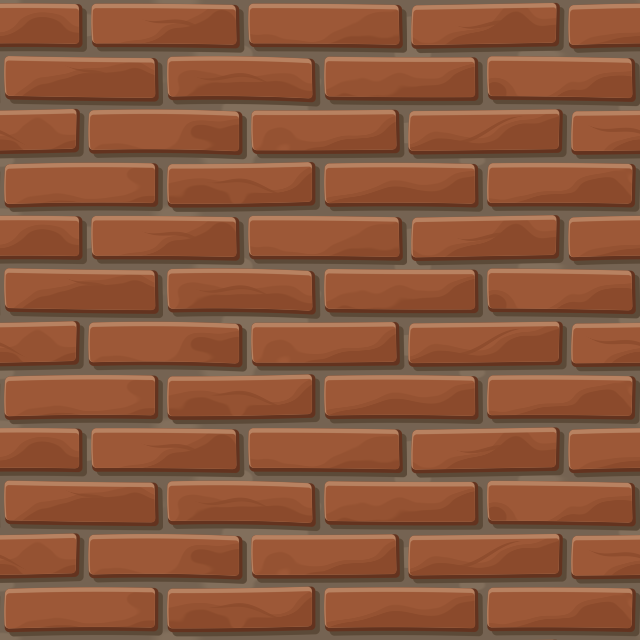
Reproduce this texture procedurally as a three.js fragment shader.

```glsl
varying vec2 vUv;

// Lengths are in row pitches
const float ROWS = 12.06;
const float COLS = 4.0;
const float REPEAT = 4.0;
const float ROW_START = 0.027;
const float ODD_SHIFT = 0.063;
const float EVEN_SHIFT = 1.648;
const vec2 CENTER = vec2(1.468, 0.46);
const vec2 LONG_HALF = vec2(1.452, 0.41);
const vec2 SHORT_HALF = vec2(1.397, 0.41);
const vec2 LIT_RIM = vec2(0.026, 0.085);
const vec2 DARK_RIM = vec2(0.065, 0.072);
const vec2 SHADOW_OFFSET = vec2(0.085, 0.08);
const float CORNER = 0.085;
const float SOFT = 0.013;
const float TONE_SOFT = 0.025;

const vec3 MORTAR = vec3(0.46, 0.39, 0.32);
const vec3 MORTAR_LIGHT = vec3(0.51, 0.435, 0.36);
const vec3 SHADOW = vec3(0.36, 0.29, 0.22);
const vec3 DARK_EDGE = vec3(0.39, 0.20, 0.12);
const vec3 LIT_EDGE = vec3(0.72, 0.51, 0.38);
const vec3 FACE_LIGHT = vec3(0.615, 0.345, 0.215);
const vec3 FACE_MID = vec3(0.585, 0.322, 0.195);
const vec3 FACE_DARK = vec3(0.545, 0.292, 0.172);

float hash(vec2 p) {
  vec3 h = fract(vec3(p.xyx) * 0.1031);
  h += dot(h, h.yzx + 33.33);
  return fract((h.x + h.y) * h.z);
}

// Value noise that wraps vertically every eight cells
float corner(vec2 i) {
  return hash(vec2(i.x, mod(i.y, 8.0)) + 7.0);
}

float noise(vec2 p) {
  vec2 i = floor(p);
  vec2 f = fract(p);
  f = f * f * (3.0 - 2.0 * f);
  return mix(mix(corner(i), corner(i + vec2(1, 0)), f.x),
             mix(corner(i + vec2(0, 1)), corner(i + vec2(1, 1)), f.x), f.y);
}

// Coverage of a rounded box between two corners
float boxMask(vec2 p, vec2 lo, vec2 hi, float radius) {
  vec2 d = abs(p - 0.5 * (lo + hi)) - 0.5 * (hi - lo) + radius;
  float dist = length(max(d, 0.0)) + min(max(d.x, d.y), 0.0) - radius;
  return 1.0 - smoothstep(-SOFT, SOFT, dist);
}

// Gives each brick a slightly tilted, bowed outline
vec2 bend(vec2 p, vec2 id) {
  float tilt = (hash(id + 11.0) - 0.5) * 0.036;
  float bow = (hash(id + 23.0) - 0.3) * 0.022;
  float lean = (hash(id + 37.0) - 0.5) * 0.05;
  p.y -= tilt * p.x + bow * (p.x * p.x - 1.0);
  p.x += lean * p.y - 0.12 * p.y * p.y * step(p.x, 0.0);
  return p;
}

// Flat tones with wavy borders, and a tapered crease on some bricks
vec3 faceColor(vec2 f, vec2 id) {
  float seed = hash(id + 51.0);
  vec2 drift = id * 9.0 + seed * 5.0;
  float wave = noise(vec2(f.x * 1.8, f.y * 0.9) + drift) - 0.5;
  float ripple = noise(vec2(f.x * 4.0, f.y * 1.3) + drift + 40.0) - 0.5;
  float shade = 0.3 * f.x + 0.55 * f.y + 1.0 * wave + 0.22 * ripple;
  vec3 color = mix(FACE_LIGHT, FACE_MID, smoothstep(-TONE_SOFT, TONE_SOFT, shade - 0.02));
  color = mix(color, FACE_DARK, smoothstep(-TONE_SOFT, TONE_SOFT, shade - 0.24));

  float t = f.x - (hash(id + 67.0) - 0.5) * 0.7;
  float slope = (hash(id + 83.0) - 0.5) * 3.0;
  float path = slope * t + 0.18 * sin(t * 6.0 + seed * 6.0);
  float width = 0.09 * (1.0 - t * t / 0.25);
  float crease = smoothstep(-0.03, 0.03, width - abs(f.y - path));
  return mix(color, FACE_DARK, crease * step(0.4, seed) * 0.8);
}

void main() {
  vec2 g = vec2(vUv.x, 1.0 - vUv.y) * ROWS - vec2(0.0, ROW_START);

  // Brick layout: staggered rows, long and short bricks in turn
  float row = mod(floor(g.y), REPEAT);
  float shift = mix(EVEN_SHIFT, ODD_SHIFT, mod(row, 2.0));
  float pitch = ROWS / COLS;
  float x = (g.x - shift) / pitch;
  vec2 id = vec2(mod(floor(x), COLS), row);
  float isShort = mod(id.x + 1.0 - step(0.5, row), 2.0);
  vec2 halfSize = mix(LONG_HALF, SHORT_HALF, isShort);
  vec2 local = vec2(fract(x) * pitch, fract(g.y)) - CENTER;
  vec2 p = bend(local, id);

  // Mortar with pale smears
  float smear = noise(vec2(g.x * 0.9, g.y * 2.0));
  vec3 color = mix(MORTAR, MORTAR_LIGHT, smoothstep(0.64, 0.69, smear));

  // Cast shadow, dark side, lit rim and face, from back to front
  vec2 shadowPoint = bend(local - SHADOW_OFFSET, id);
  color = mix(color, SHADOW, boxMask(shadowPoint, -halfSize, halfSize, CORNER));
  color = mix(color, DARK_EDGE, boxMask(p, -halfSize, halfSize, CORNER));
  vec2 hi = halfSize - DARK_RIM;
  color = mix(color, LIT_EDGE, boxMask(p, -halfSize, hi, CORNER));
  vec3 face = faceColor(p / halfSize, id);
  color = mix(color, face, boxMask(p, LIT_RIM - halfSize, hi, CORNER * 0.7));

  gl_FragColor = vec4(color, 1.0);
}
```
